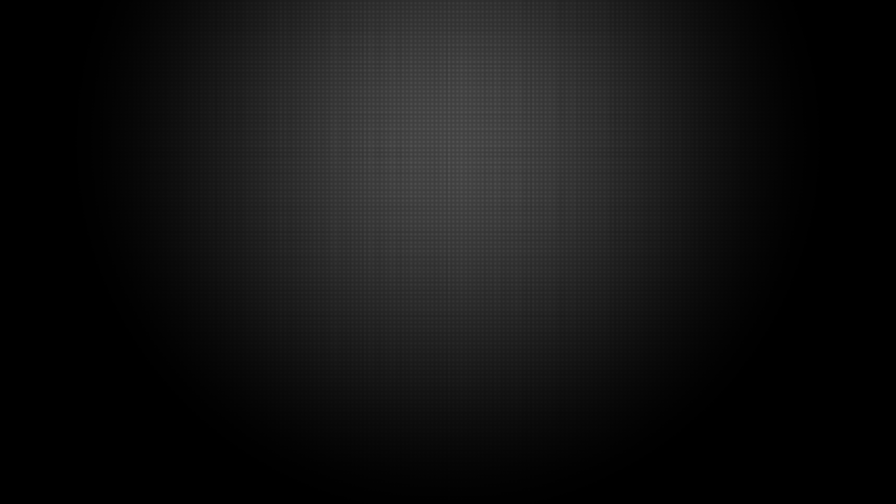
This background is drawn by a Shadertoy shader. Its source:

```glsl
const float TAU = 6.2831853;

// Fine upright cloth: crossing threads with knots, about -1 to 1
float weave(vec2 p) {
    vec2 wave = sin(TAU * 120.0 * p);
    return 0.45 * (wave.x + wave.y) + 0.4 * wave.x * wave.y;
}

// Uneven thread thickness along one axis, ranging from -1 to 1
float threads(float x) {
    float sum = 0.0;
    float frequency = 190.0;
    for (int i = 0; i < 4; i++) {
        sum += sin(x * frequency + 2.0 * sin(x * frequency * 0.37));
        frequency *= 1.47;
    }
    return 0.25 * sum;
}

void mainImage(out vec4 fragColor, in vec2 fragCoord) {
    vec2 p = (fragCoord - vec2(0.5, 0.0) * iResolution.xy) / iResolution.y;

    // Round spotlight above the centre
    float radius = length(p - vec2(0.0, 0.72));
    float glow = 0.275 * (1.0 - smoothstep(0.0, 0.775, radius));

    // Cloth relief, faded out where the weave is finer than the pixels
    float detail = smoothstep(180.0, 280.0, iResolution.y);
    float cloth = 1.0 + 0.14 * detail * weave(p);

    // Threads wander in strength along their length
    float upright = threads(p.x) * (0.7 + 0.3 * sin(31.0 * p.y + 9.0 * p.x));
    float level = threads(p.y + 3.1) * (0.7 + 0.3 * sin(27.0 * p.x + 7.0 * p.y));
    cloth += 0.07 * upright + 0.05 * level;

    fragColor = vec4(vec3(glow * cloth), 1.0);
}
```
